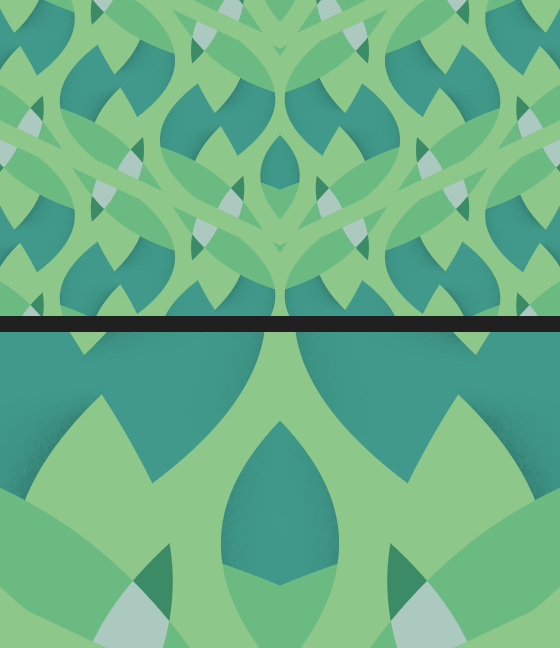
Top, the full canvas; bottom, a detail of the centre.
Reproduce this pattern procedurally as a WebGL 2 fragment shader.

```glsl
#version 300 es
precision highp float;
// Mirrored lattice of cut-paper leaves: each cell has a teal window pierced by
// two leaf tips, and two crossed blades under a pale band, built from parabolic
// edges with half-turn symmetry. Columns step sideways; rows repeat vertically.
uniform vec2 u_resolution;
out vec4 fragColor;

float hash(vec2 p) {
  p = fract(p * vec2(0.1031, 0.1137));
  p += dot(p, p.yx + 33.33);
  return fract((p.x + p.y) * p.x * 17.0);
}

// Approximate distance to the right of x = c.x + c.y*y + c.z*y*y
float bow(vec2 q, vec3 c) {
  float slope = c.y + 2.0 * c.z * q.y;
  return (q.x - c.x - q.y * (c.y + c.z * q.y)) * inversesqrt(1.0 + slope * slope);
}

// Round left rim of the window, positive inside
float rim(vec2 q) {
  return bow(q + vec2(79.0, -28.0), vec3(0.0, 0.0, q.y < 28.0 ? 0.0086 : 0.0077));
}

// Upper edge of the broad blade, positive below it
float crest(vec2 q) {
  float cubic = 0.000019 * (q.x + 32.0) * (q.x - 18.0) * (q.x - 63.0);
  return bow(q.yx - vec2(cubic, 0.0), vec3(77.2, 0.824, 0.006));
}

// Pointed leaf between two bowed edges meeting at its tip
float leaf(vec2 q, vec2 left, vec2 right) {
  return min(bow(q, vec3(0.0, left)), -bow(q, vec3(0.0, right)));
}

float tipLeaf(vec2 q) {
  return leaf(q - vec2(4.0, 9.0), vec2(-1.05, 0.0067), vec2(0.65, -0.002));
}

// Soft shadow cast to the left of the leaf tip and along the rim
float shadow(vec2 q) {
  float away = -bow(q - vec2(4.0, 9.0), vec3(0.0, -1.05, 0.0067));
  float byLeaf = exp(-max(away, 0.0) / 9.0) * step(0.0, away) * smoothstep(4.0, 24.0, q.y);
  float byRim = exp(-max(rim(q), 0.0) / 7.0) * smoothstep(-35.0, 20.0, q.y);
  return max(byLeaf, 0.6 * byRim);
}

void main() {
  float pixel = 768.0 / u_resolution.x;
  vec2 p = gl_FragCoord.xy * pixel;
  p.y = u_resolution.y * pixel - p.y;
  float grain = hash(floor(p / 1.5));
  p.x = 384.0 - abs(p.x - 384.0);

  vec3 pale = vec3(0.553, 0.780, 0.537);
  vec3 green = vec3(0.416, 0.729, 0.510);
  vec3 teal = vec3(0.250, 0.600, 0.540);
  vec3 deep = vec3(0.230, 0.550, 0.400);
  vec3 grey = vec3(0.670, 0.790, 0.750);
  vec3 color = pale;

  for (int i = -2; i <= 2; i++) {
    float column = float(i);
    vec2 cell = p - vec2(161.0 + 137.5 * column, 111.0 + 55.0 * column - 2.0 * column * column);

    // Teal window with grainy shadows
    vec2 q = vec2(cell.x, mod(cell.y + 135.0, 270.0) - 135.0);
    float window = min(min(rim(q), rim(-q)), -max(crest(q), crest(-q)));
    window = min(window, -max(tipLeaf(q), tipLeaf(-q)));
    float shade = max(shadow(q), shadow(-q)) * (0.75 + 0.5 * grain);
    vec3 fill = mix(teal, vec3(0.19, 0.47, 0.42), clamp(shade, 0.0, 1.0) * 0.7);
    color = mix(color, fill, clamp(window / pixel + 0.5, 0.0, 1.0));

    // Crossed blades, repeated by a half turn
    for (int k = 0; k < 2; k++) {
      vec2 h = k == 0 ? cell : -cell;
      h.y = mod(h.y + 100.0, 270.0) - 100.0;
      float aboveBand = (122.0 + 0.47 * h.x - h.y) * 0.905;
      float broad = min(min(rim(h), crest(h)), aboveBand);
      float narrow = leaf(h - vec2(35.0, 77.0), vec2(-1.09, 0.0069), vec2(0.17, -0.0049));
      narrow = min(narrow, aboveBand);
      float broadMask = clamp(broad / pixel + 0.5, 0.0, 1.0);
      float narrowMask = clamp(narrow / pixel + 0.5, 0.0, 1.0);
      float below = clamp(crest(h) / pixel + 0.5, 0.0, 1.0);
      color = mix(color, green, broadMask);
      color = mix(color, mix(deep, grey, below), narrowMask);
    }
  }
  fragColor = vec4(color, 1.0);
}
```
